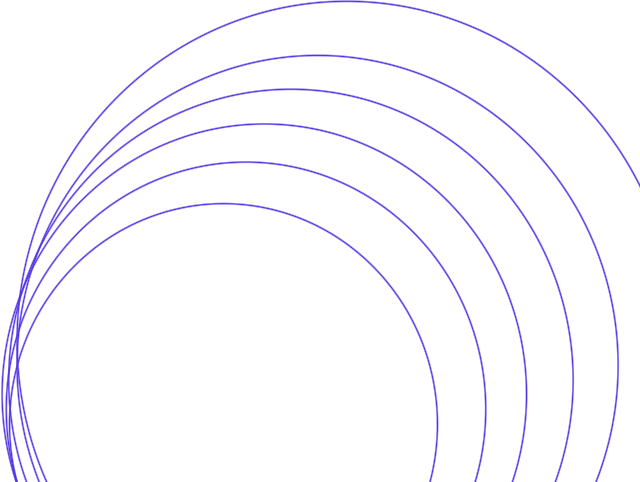
Give the GLSL for this background, as a Shadertoy shader.

```glsl
#define PAPER vec3(1.0)
#define INK vec3(0.31, 0.20, 0.89)
#define LINE_WIDTH 0.0031
#define STRETCH 1.031
#define SOFTNESS 1.4
#define RING_COUNT 6

// Each ring: centre x, centre y, horizontal radius, in canvas heights
const vec3 RINGS[RING_COUNT] = vec3[RING_COUNT](
    vec3(0.4637, 0.1198, 0.4439),
    vec3(0.5104, 0.1509, 0.4974),
    vec3(0.5484, 0.1819, 0.5440),
    vec3(0.6036, 0.2112, 0.5855),
    vec3(0.6589, 0.2422, 0.6235),
    vec3(0.7193, 0.2922, 0.6839)
);

// Distance to the outline of a slightly tall ellipse
float ringDistance(vec2 p, vec3 ring) {
    vec2 offset = p - ring.xy;
    offset.y /= STRETCH;
    return abs(length(offset) - ring.z);
}

// Antialiased coverage of a thin stroke
float strokeCoverage(float dist, float pixel) {
    return clamp(0.5 + (0.5 * LINE_WIDTH - dist) / (SOFTNESS * pixel), 0.0, 1.0);
}

void mainImage(out vec4 fragColor, in vec2 fragCoord) {
    float pixel = 1.0 / iResolution.y;
    vec2 p = fragCoord * pixel;

    // Layer the strokes so that crossings deepen
    float bare = 1.0;
    for (int i = 0; i < RING_COUNT; i++) {
        bare *= 1.0 - strokeCoverage(ringDistance(p, RINGS[i]), pixel);
    }

    fragColor = vec4(mix(INK, PAPER, bare), 1.0);
}
```
